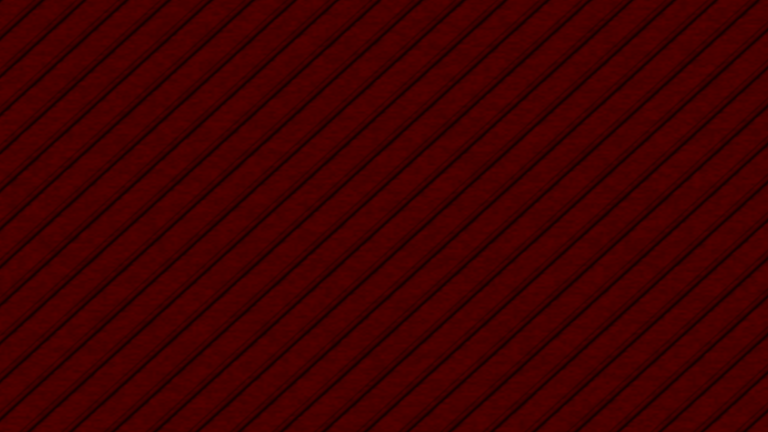
Write a WebGL 1 fragment shader that draws this pattern.

```glsl
precision highp float;

uniform vec2 u_resolution;

float hash(vec2 cell) {
  vec3 p = fract(vec3(cell.xyx) * 0.1031);
  p += dot(p, p.yzx + 33.33);
  return fract((p.x + p.y) * p.z);
}

float valueNoise(vec2 p) {
  vec2 cell = floor(p);
  vec2 f = fract(p);
  f = f * f * (3.0 - 2.0 * f);
  float low = mix(hash(cell), hash(cell + vec2(1.0, 0.0)), f.x);
  float high = mix(hash(cell + vec2(0.0, 1.0)), hash(cell + vec2(1.0, 1.0)), f.x);
  return mix(low, high, f.y);
}

// Soft line profile: 1 at the centre, fading over the given width
float softLine(float offset, float width) {
  float d = offset / width;
  return exp(-d * d);
}

// Short horizontal threads over a finer grain, centred on zero
float fabricGrain(vec2 p) {
  float threads = valueNoise(p * vec2(62.0, 150.0));
  float grain = valueNoise(p * vec2(140.0, 215.0) + 37.0);
  return 0.6 * threads + 0.4 * grain - 0.5;
}

void main() {
  vec2 p = gl_FragCoord.xy / u_resolution.y;

  // Signed position across one slanted stripe, in periods
  float across = (p.x + (1.0 - p.y) / 0.905) / 0.09745;
  float grain = fabricGrain(p);
  float t = fract(across - 0.02 + 0.5) - 0.5 + 0.02 * grain;

  // Deep groove, thin seam beside it, and the shade between them
  float red = 0.283;
  red -= 0.165 * softLine(t, 0.062);
  red -= 0.065 * softLine(t + 0.2, 0.045);
  red -= 0.03 * softLine(t + 0.07, 0.13);

  // Woven wear, weaker inside the dark grooves
  red += 0.09 * grain * smoothstep(0.05, 0.28, red);

  gl_FragColor = vec4(red, 0.0, 0.0, 1.0);
}
```
